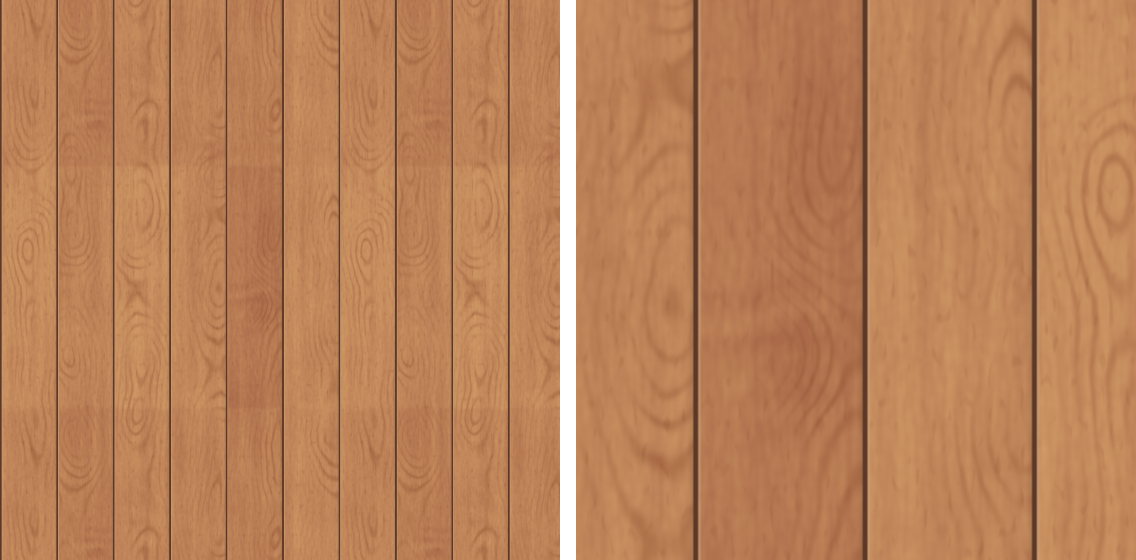
Left: the whole. Right: its middle third, enlarged.
Reproduce this texture procedurally as a Shadertoy shader.

```glsl
// Vertical varnished timber boards with arched grain, soft knots and dark grooves.

const float BOARD_WIDTH = 0.1008;   // about ten boards across
const float FIRST_GROOVE = 0.0014;
const float GRAIN_PERIOD = 0.764;   // height after which the grain recurs
const vec2 JOINTS = vec2(0.271, 0.703);
const float GROOVE_HALF = 0.0012;
const float GROOVE_SOFT = 0.0010;
const float BEVEL_WIDTH = 0.0019;
const float RING_COUNT = 11.0;

const vec3 WOOD_RED = vec3(0.69, 0.445, 0.305);
const vec3 WOOD_MID = vec3(0.755, 0.525, 0.352);
const vec3 WOOD_GOLD = vec3(0.82, 0.605, 0.40);
const vec3 GRAIN_COLOR = vec3(0.55, 0.30, 0.18);
const vec3 GROOVE_COLOR = vec3(0.36, 0.225, 0.15);
const vec3 BEVEL_COLOR = vec3(0.79, 0.63, 0.50);

// Six boards recur: arch centre, tone outside the joints, tone between them
const int BOARD_KINDS = 6;
const vec3 BOARDS[BOARD_KINDS] = vec3[](
    vec3(0.58, 0.52, 0.64), vec3(0.27, 0.30, 0.46), vec3(0.50, 0.50, 0.70),
    vec3(0.85, 0.40, 0.54), vec3(0.90, 0.36, 0.16), vec3(0.95, 0.52, 0.58));
// Knot: position across the board, height, strength
const vec3 KNOTS[BOARD_KINDS] = vec3[](
    vec3(0.50, 0.50, 0.0), vec3(0.62, 0.798, 0.8), vec3(0.50, 0.83, 0.5),
    vec3(0.80, 0.735, 0.6), vec3(0.45, 0.455, 1.0), vec3(0.50, 0.50, 0.0));

float hash(vec2 p) {
    vec3 q = fract(p.xyx * 0.1031);
    q += dot(q, q.yzx + 33.33);
    return fract((q.x + q.y) * q.z);
}

float cornerSlope(vec2 cell, vec2 offset, float rows) {
    float angle = 6.2832 * hash(vec2(cell.x, mod(cell.y, rows)));
    return dot(vec2(cos(angle), sin(angle)), offset);
}

// Gradient noise on scale cells per unit, wrapping vertically after one unit
float noise(vec2 p, vec2 scale) {
    p *= scale;
    vec2 cell = floor(p), f = p - cell;
    vec2 w = f * f * f * (f * (f * 6.0 - 15.0) + 10.0);
    vec2 e = vec2(0.0, 1.0);
    float low = mix(cornerSlope(cell, f, scale.y),
                    cornerSlope(cell + e.yx, f - e.yx, scale.y), w.x);
    float high = mix(cornerSlope(cell + e, f - e, scale.y),
                     cornerSlope(cell + e.yy, f - e.yy, scale.y), w.x);
    return mix(low, high, w.y);
}

vec3 woodColor(float tone) {
    return tone < 0.5 ? mix(WOOD_RED, WOOD_MID, tone * 2.0)
                      : mix(WOOD_MID, WOOD_GOLD, tone * 2.0 - 1.0);
}

void mainImage(out vec4 fragColor, in vec2 fragCoord) {
    vec2 uv = fragCoord / iResolution.xy;
    float pixel = 1.0 / iResolution.x;

    // Board coordinates
    float across = (uv.x - FIRST_GROOVE) / BOARD_WIDTH;
    float kind = mod(floor(across), float(BOARD_KINDS));
    float u = fract(across);
    float v = uv.y / GRAIN_PERIOD;
    vec2 p = vec2(u + kind * 7.0 + 3.0, v);
    vec3 board = BOARDS[int(kind)];
    vec3 knot = KNOTS[int(kind)];

    // Knot influence, measured in board widths
    float rise = fract(v - knot.y / GRAIN_PERIOD + 0.5) - 0.5;
    vec2 toKnot = vec2(u - knot.x, rise * GRAIN_PERIOD / BOARD_WIDTH);
    float swirl = knot.z * exp(-dot(toKnot * toKnot, vec2(9.0, 6.0)));

    // Growth rings: a wandering cone cut lengthwise gives nested arches
    float sway = 0.22 * noise(vec2(kind + 0.5, v), vec2(3.7, 5.0));
    float depth = 0.15 + 0.9 * noise(vec2(kind + 0.3, v), vec2(5.3, 4.0));
    float dx = u - board.x + sway;
    float radius = sqrt(dx * dx + depth * depth + 0.004) + 0.35 * swirl;
    radius += 0.045 * noise(p, vec2(3.0, 14.0)) + 0.012 * noise(p, vec2(7.0, 45.0));
    float ring = pow(0.5 + 0.5 * sin(6.2832 * RING_COUNT * radius), 3.0);
    float ringStrength = (0.15 + 0.85 * exp(-7.0 * dx * dx))
                       * smoothstep(-0.45, 0.4, noise(p, vec2(2.0, 9.0)));

    // Streaks, blotches and fine fibres
    float streak = noise(p, vec2(6.0, 2.0)) + 0.6 * noise(p, vec2(13.0, 5.0));
    float blotch = noise(p, vec2(1.6, 7.0));
    float fibre = noise(p, vec2(27.0, 38.0)) + 0.6 * noise(p, vec2(19.0, 110.0));
    float pores = smoothstep(0.22, 0.55, noise(p, vec2(21.0, 60.0)));
    float ripple = noise(p, vec2(2.0, 50.0));

    // Tone steps where boards are joined end to end
    float wobble = 0.004 * noise(p, vec2(4.0, 8.0));
    vec2 past = smoothstep(JOINTS - 0.004, JOINTS + 0.004, vec2(uv.y + wobble));
    float tone = mix(board.y, board.z, past.x - past.y);
    tone += 0.26 * streak + 0.20 * blotch + 0.20 * fibre + swirl * (0.7 * ripple - 0.12);
    vec3 color = woodColor(clamp(tone, -0.15, 1.1));
    color = mix(color, GRAIN_COLOR, 0.38 * ring * ringStrength + 0.16 * pores);

    // Groove between boards, with a pale bevel on its right
    float side = (fract(across + 0.5) - 0.5) * BOARD_WIDTH;
    float soft = max(GROOVE_SOFT, 0.6 * pixel);
    float bevel = smoothstep(0.0, soft, side)
                * (1.0 - smoothstep(BEVEL_WIDTH, BEVEL_WIDTH + 2.0 * soft, side));
    float groove = 1.0 - smoothstep(GROOVE_HALF - 0.5 * soft, GROOVE_HALF + soft, abs(side));
    color *= 1.0 - 0.10 * smoothstep(-0.006, 0.0, side) * step(side, 0.0);
    color = mix(color, BEVEL_COLOR, 0.65 * bevel);
    color = mix(color, GROOVE_COLOR, groove);

    fragColor = vec4(color, 1.0);
}
```
